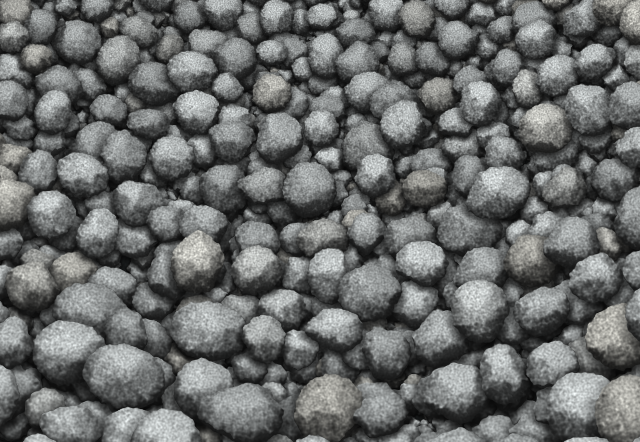
This texture is drawn by a Shadertoy shader. Its source:

```glsl
// Heap of rough grey gravel receding from the viewer under soft overhead light.

const float VANISH = 1.95;  // height of the vanishing point, in canvas heights
const int LAYERS = 6;       // small pebbles first, large stones on top
const int FACETS = 6;
const vec3 CREVICE = vec3(0.065, 0.073, 0.075);
const vec3 COOL_GREY = vec3(0.648, 0.665, 0.665);
const vec3 WARM_GREY = vec3(0.675, 0.672, 0.645);

vec2 hash2(vec2 p) {
    vec3 h = fract(p.xyx * vec3(0.1031, 0.1030, 0.0973));
    h += dot(h, h.yzx + 33.33);
    return fract((h.xx + h.yz) * h.zy);
}

float gradientDot(vec2 cell, vec2 offset) {
    return dot(hash2(cell) * 2.0 - 1.0, offset);
}

float gradientNoise(vec2 p) {
    vec2 i = floor(p), f = p - i;
    vec2 u = f * f * f * (f * (f * 6.0 - 15.0) + 10.0);
    vec2 e = vec2(1.0, 0.0);
    float low = mix(gradientDot(i, f), gradientDot(i + e, f - e), u.x);
    float high = mix(gradientDot(i + e.yx, f - e.yx), gradientDot(i + e.xx, f - e.xx), u.x);
    return mix(low, high, u.y);
}

float smoothMax(float a, float b, float k) {
    float h = max(k - abs(a - b), 0.0) / k;
    return max(a, b) + h * h * k * 0.25;
}

// Unit sphere cut by random planes: xyz = normal, w = distance to the outline
vec4 facetedStone(vec2 p, vec2 seed) {
    float edge = length(p) - 1.0;
    float height = sqrt(max(1.0 - dot(p, p), 0.0));
    vec3 normal = vec3(p, height);
    for (int i = 0; i < FACETS; i++) {
        vec2 rnd = hash2(seed + float(i) * 5.7);
        vec2 rnd2 = hash2(seed + float(i) * 3.3 + 41.0);
        float angle = (float(i) + rnd.x) * 6.2832 / float(FACETS);
        vec3 plane = normalize(vec3(cos(angle), sin(angle), mix(0.12, 1.2, rnd.y)));
        float reach = mix(0.72, 1.0, rnd2.x);
        float cut = (reach - dot(plane.xy, p)) / plane.z;
        float blend = 0.85 * smoothstep(-0.2, 0.2, height - cut);
        normal = mix(normal, plane, blend);
        height = mix(height, cut, blend);
        edge = smoothMax(edge, dot(plane.xy, p) - reach, 0.12);
    }
    return vec4(normalize(normal + vec3(0.0, 0.0, 0.001)), edge);
}

vec3 shadeStone(vec4 stone, vec3 light, vec2 bump, vec3 albedo) {
    vec3 normal = normalize(stone.xyz + vec3(bump, 0.0));
    float diffuse = max(dot(normal, light), 0.0);
    float rim = smoothstep(0.0, 0.35, -stone.w);
    float occlusion = mix(mix(0.48, 0.92, smoothstep(-0.5, 0.8, normal.y)), 1.0, rim);
    return albedo * (0.24 + 0.82 * diffuse) * occlusion;
}

// Paints one jittered grid of stones over the colour below
vec3 paintLayer(vec3 below, vec2 q, float layer, vec3 light, vec2 bump, float blur) {
    float size = 0.032 * pow(1.36, layer);
    vec2 grid = q / size + layer * vec2(7.31, 3.17);
    vec2 home = floor(grid);
    vec3 color = below;
    for (int row = 1; row >= -1; row--) {
        for (int column = -1; column <= 1; column++) {
            vec2 cell = home + vec2(column, row);
            vec2 seed = cell + layer * 61.0;
            vec2 place = hash2(seed);
            vec2 kind = hash2(seed + 113.5);
            vec2 tint = hash2(seed + 271.3);
            float chance = 1.0 - 0.035 * layer * layer + 0.2 * cell.x * size;
            if (kind.x > chance) continue;

            float radius = mix(0.4, 0.62, kind.y);
            float stretch = mix(0.9, 1.16, tint.y);
            vec2 p = (grid - cell - 0.5 - (place - 0.5) * 0.66) / radius;
            p *= vec2(1.0 / stretch, stretch);
            if (dot(p, p) > 2.0) continue;

            vec4 stone = facetedStone(p, seed + 17.0);
            float underside = 0.55 - 0.35 * p.y / (length(p) + 0.01);
            float shadow = underside * (1.0 - smoothstep(0.0, 0.33, stone.w));
            color *= 1.0 - 0.8 * shadow;

            vec3 albedo = mix(COOL_GREY, WARM_GREY, smoothstep(0.75, 1.0, tint.x));
            albedo *= mix(0.85, 1.12, place.y) * (0.92 + 0.022 * layer);
            float softness = blur / (size * radius);
            float mask = 1.0 - smoothstep(-softness, softness, stone.w);
            color = mix(color, shadeStone(stone, light, bump, albedo), mask);
        }
    }
    return color;
}

void mainImage(out vec4 fragColor, in vec2 fragCoord) {
    vec2 uv = (fragCoord - vec2(0.5 * iResolution.x, 0.0)) / iResolution.y;

    // Conformal recession: stones shrink upwards but keep their proportions
    float range = length(vec2(uv.x, VANISH - uv.y));
    float angle = atan(uv.x, VANISH - uv.y);
    vec2 q = VANISH * vec2(angle, log(VANISH / range));
    float blur = (0.8 / iResolution.y + 0.0006 * uv.y * uv.y) * VANISH / range;

    // Rough outlines and surface grain
    vec2 rough = vec2(gradientNoise(q * 48.0), gradientNoise(q * 48.0 + 57.0));
    vec2 fine = vec2(gradientNoise(q * 110.0), gradientNoise(q * 110.0 + 91.0));
    vec2 bump = 0.38 * rough + 0.5 * fine;
    float grain = 1.0 + 0.36 * gradientNoise(q * 165.0) + 0.16 * fine.x;
    q += 0.008 * rough + 0.003 * fine;

    // Keep the light upright on the canvas
    float c = cos(angle), s = sin(angle);
    vec3 light = normalize(vec3(mat2(c, -s, s, c) * vec2(-0.12, 0.58), 0.78));

    vec3 color = CREVICE;
    for (int i = 0; i < LAYERS; i++) {
        color = paintLayer(color, q, float(i), light, bump, blur);
    }
    color = color * grain * mix(1.06, 0.97, uv.y) + 0.025;
    fragColor = vec4(clamp(color, 0.0, 1.0), 1.0);
}
```
